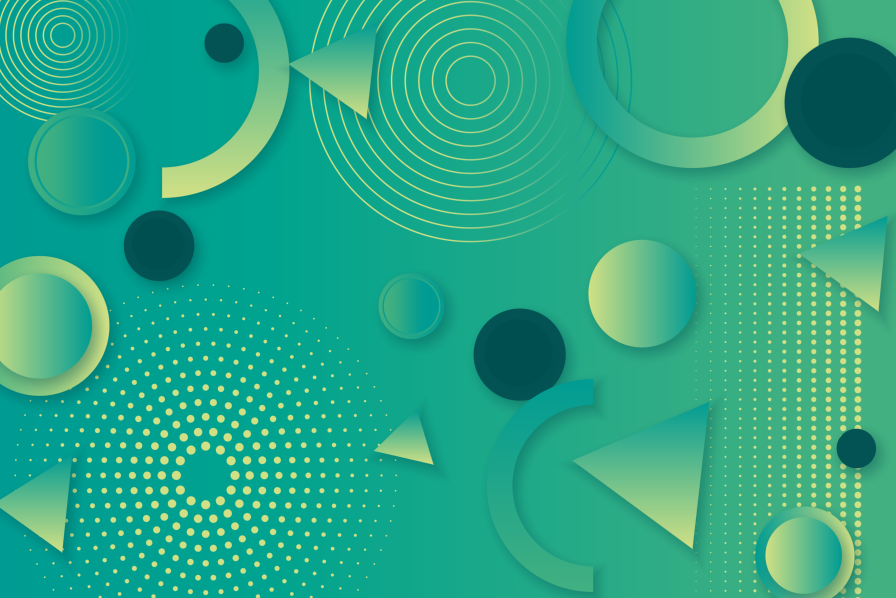
A Shadertoy shader for this background:

```glsl
// Flat geometric backdrop: gradient discs, rings, arcs and triangles with soft
// shadows over a teal-to-green sweep, plus thin ripples and two dot patterns.
// Every shape is a signed distance, in units of the canvas height.

#define TEAL    vec3(0.0, 0.61, 0.575)
#define GREEN   vec3(0.26, 0.69, 0.505)
#define YELLOW  vec3(0.82, 0.88, 0.52)
#define DARK    vec3(0.0, 0.31, 0.315)
#define SHADOW  0.42
#define BLUR    0.022
#define SHIFT   vec2(0.008, -0.010)
#define LINE    0.0012

const float TAU = 6.28319;

// Dark discs: centre and radius.
const vec3 DARK_DISCS[5] = vec3[](
    vec3(0.375, 0.928, 0.033), vec3(0.266, 0.589, 0.059),
    vec3(0.869, 0.407, 0.077), vec3(1.421, 0.828, 0.109),
    vec3(1.432, 0.250, 0.033));

// Triangles: left, top and bottom corner, clockwise.
const vec2 CORNERS[15] = vec2[](
    vec2(0.482, 0.893), vec2(0.631, 0.963), vec2(0.613, 0.801),
    vec2(1.336, 0.576), vec2(1.484, 0.639), vec2(1.469, 0.479),
    vec2(0.957, 0.230), vec2(1.186, 0.328), vec2(1.158, 0.082),
    vec2(0.625, 0.246), vec2(0.697, 0.316), vec2(0.725, 0.223),
    vec2(-0.010, 0.158), vec2(0.121, 0.240), vec2(0.104, 0.076));

void paint(inout vec3 col, float d, vec3 ink) {
    float aa = 0.75 / iResolution.y;
    col = mix(col, ink, 1.0 - smoothstep(-aa, aa, d));
}

void castShadow(inout vec3 col, float d) {
    col = mix(col, DARK, SHADOW * (1.0 - smoothstep(-BLUR, BLUR, d)));
}

void disc(inout vec3 col, vec2 p, vec2 centre, float r, vec3 left, vec3 right) {
    vec2 q = p - centre;
    castShadow(col, length(q - SHIFT) - r);
    paint(col, length(q) - r, mix(left, right, clamp(0.5 + 0.5 * q.x / r, 0.0, 1.0)));
}

// Ring, or half of one: side is 1 for the right half, -1 for the left, 0 for all.
float bandDist(vec2 q, float inner, float outer, float side) {
    float d = max(length(q) - outer, inner - length(q));
    return side == 0.0 ? d : max(d, -side * q.x);
}

void band(inout vec3 col, vec2 q, float inner, float outer, float side,
          vec2 dir, vec3 from, vec3 to) {
    castShadow(col, bandDist(q - SHIFT, inner, outer, side));
    float t = clamp(0.5 + 0.5 * dot(q, dir) / outer, 0.0, 1.0);
    paint(col, bandDist(q, inner, outer, side), mix(from, to, t));
}

float edgeDist(vec2 p, vec2 a, vec2 b) {
    vec2 e = normalize(b - a);
    return dot(p - a, vec2(-e.y, e.x));
}

float triangleDist(vec2 p, vec2 a, vec2 b, vec2 c) {
    return max(edgeDist(p, a, b), max(edgeDist(p, b, c), edgeDist(p, c, a)));
}

// Thin concentric circles that fade from yellow to teal.
void ripples(inout vec3 col, vec2 q, float inner, float gap, float count) {
    float r = length(q);
    float k = clamp(round((r - inner) / gap), 0.0, count - 1.0);
    float t = smoothstep(-0.3, 0.9, q.x / (inner + gap * count));
    paint(col, abs(r - inner - k * gap) - LINE, mix(YELLOW, TEAL, t));
}

// Rings of dots that shrink outwards, six more on each ring.
void dotBurst(inout vec3 col, vec2 q) {
    float gap = 0.0245, r = length(q);
    float k = clamp(round(r / gap) - 2.0, 0.0, 11.0);
    float sector = TAU / (12.0 + 6.0 * k);
    float a = atan(q.y, q.x);
    a -= sector * round(a / sector);
    vec2 offset = r * vec2(cos(a), sin(a)) - vec2(gap * (k + 2.0), 0.0);
    paint(col, length(offset) - mix(0.0076, 0.0013, k / 11.0), YELLOW);
}

// Columns of dots that grow to the right.
void dotGrid(inout vec3 col, vec2 q) {
    vec2 gap = vec2(0.0246, -0.016);
    vec2 cell = clamp(round(q / gap), vec2(0.0), vec2(11.0, 60.0));
    paint(col, length(q - cell * gap) - mix(0.0006, 0.0056, cell.x / 11.0), YELLOW);
}

// Two-tone disc with an inlaid line.
void badge(inout vec3 col, vec2 p, vec2 centre, float r) {
    disc(col, p, centre, r, GREEN, TEAL);
    float t = clamp(0.5 + 0.5 * (p.x - centre.x) / r, 0.0, 1.0);
    paint(col, length(p - centre) - 0.88 * r, mix(TEAL, GREEN, t));
    paint(col, length(p - centre) - 0.84 * r, mix(GREEN, TEAL, smoothstep(0.1, 0.75, t)));
}

void mainImage(out vec4 fragColor, in vec2 fragCoord) {
    vec2 p = fragCoord / iResolution.y;
    vec3 col = mix(TEAL, vec3(0.0, 0.64, 0.56), clamp(p.x / 0.45, 0.0, 1.0));
    col = mix(col, GREEN, clamp((p.x - 0.45) / 0.92, 0.0, 1.0));

    // Fine patterns
    ripples(col, p - vec2(0.105, 0.941), 0.020, 0.0125, 11.0);
    ripples(col, p - vec2(0.787, 0.865), 0.041, 0.0228, 11.0);
    dotBurst(col, p - vec2(0.344, 0.205));
    dotGrid(col, p - vec2(1.164, 0.684));

    // Ring, discs and arcs
    band(col, p - vec2(1.158, 0.930), 0.160, 0.211, 0.0, vec2(1, 0), TEAL, YELLOW);
    band(col, p - vec2(0.271, 0.882), 0.162, 0.213, 1.0, vec2(0, 1), YELLOW, TEAL);
    for (int i = 0; i < 5; i++) {
        vec3 s = DARK_DISCS[i];
        disc(col, p, s.xy, s.z, DARK + 0.015, DARK + 0.015);
        if (s.z > 0.04) disc(col, p, s.xy + vec2(-0.002, 0.003), 0.73 * s.z, DARK, DARK);
    }
    band(col, p - vec2(0.992, 0.188), 0.135, 0.178, -1.0, vec2(0, 1), GREEN, TEAL);
    badge(col, p, vec2(0.137, 0.730), 0.090);
    badge(col, p, vec2(0.688, 0.488), 0.055);
    disc(col, p, vec2(1.074, 0.509), 0.090, YELLOW, TEAL);
    disc(col, p, vec2(0.066, 0.455), 0.117, GREEN, YELLOW);
    disc(col, p, vec2(0.066, 0.455), 0.088, YELLOW, TEAL);
    disc(col, p, vec2(1.346, 0.070), 0.083, TEAL, YELLOW);
    disc(col, p, vec2(1.344, 0.071), 0.064, YELLOW, TEAL);

    // Triangles
    for (int i = 0; i < 15; i += 3) {
        vec2 a = CORNERS[i], b = CORNERS[i + 1], c = CORNERS[i + 2];
        castShadow(col, triangleDist(p - SHIFT, a, b, c));
        float t = clamp((p.y - c.y) / (b.y - c.y), 0.0, 1.0);
        paint(col, triangleDist(p, a, b, c), mix(YELLOW, TEAL, t));
    }
    fragColor = vec4(col, 1.0);
}
```
